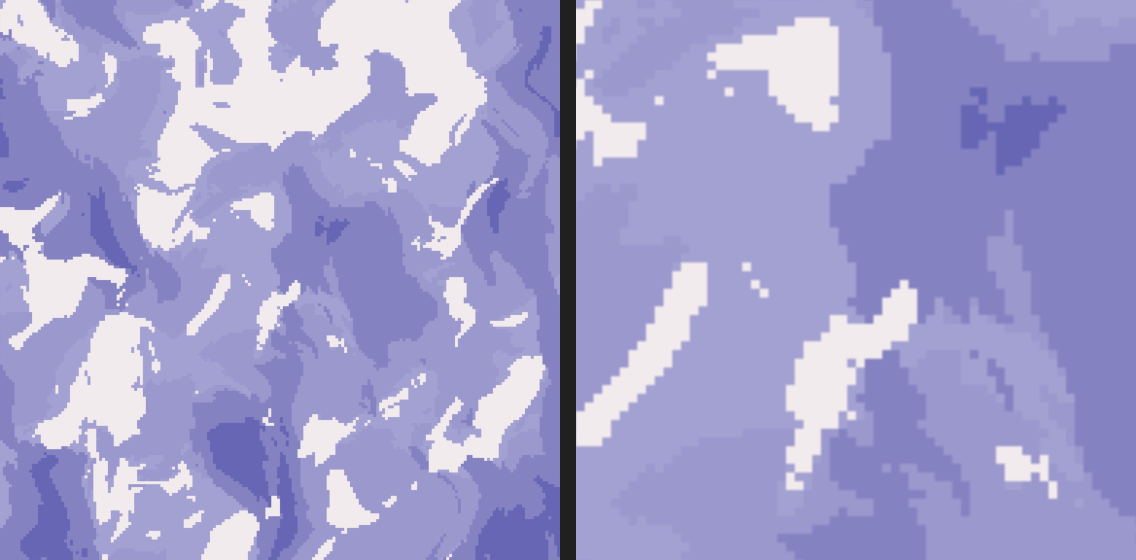
Left, the full canvas; right, a detail of the centre.
This texture is drawn by a Shadertoy shader. Its source:

```glsl
const float CELLS = 192.0;          // colour cells along the canvas height
const float NOISE_DEVIATION = 0.212; // standard deviation of one noise octave

const vec3 CREAM      = vec3(0.95, 0.92, 0.93);
const vec3 PALE_LILAC = vec3(0.64, 0.63, 0.825);
const vec3 LILAC      = vec3(0.605, 0.595, 0.805);
const vec3 VIOLET     = vec3(0.52, 0.51, 0.76);
const vec3 INDIGO     = vec3(0.40, 0.40, 0.71);

float hash(vec2 p) {
    vec3 q = fract(p.xyx * 0.1031);
    q += dot(q, q.yzx + 33.33);
    return fract((q.x + q.y) * q.z);
}

mat2 rotation(float angle) {
    float c = cos(angle), s = sin(angle);
    return mat2(c, s, -s, c);
}

// Gradient noise, centred on zero
float slope(vec2 corner, vec2 offset) {
    float angle = 6.2832 * hash(corner);
    return dot(vec2(cos(angle), sin(angle)), offset);
}

float noise(vec2 p) {
    vec2 i = floor(p), f = fract(p);
    vec2 w = f * f * (3.0 - 2.0 * f);
    vec2 e = vec2(1.0, 0.0);
    return mix(mix(slope(i, f), slope(i + e.xy, f - e.xy), w.x),
               mix(slope(i + e.yx, f - e.yx), slope(i + e.xx, f - e.xx), w.x), w.y);
}

// Layered noise scaled to unit variance
float fbm(vec2 p, int octaves, float gain) {
    float sum = 0.0, power = 0.0, amplitude = 1.0;
    mat2 turn = 2.0 * rotation(0.35);
    for (int i = 0; i < octaves; i++) {
        sum += amplitude * noise(p);
        power += amplitude * amplitude;
        amplitude *= gain;
        p = turn * p + 17.3;
    }
    return sum / (NOISE_DEVIATION * sqrt(power));
}

// Coordinates stretched along a tilted axis; frequency is (along, across)
vec2 grain(vec2 p, float angle, vec2 frequency) {
    return rotation(-angle) * p * frequency;
}

vec2 warp(vec2 p, float frequency, float amount) {
    vec2 q = p * frequency;
    return p + amount * vec2(noise(q + 3.7), noise(q + 41.2));
}

// Zero-mean, unit-variance crests for thin arms
float crests(vec2 p) {
    return (0.8 - abs(fbm(p, 4, 0.5))) / 0.6;
}

vec3 cellColor(vec2 p) {
    vec2 q = warp(p, 8.0, 0.08);

    // Steep shadow bands
    float shade = fbm(grain(q, 1.78, vec2(2.1, 5.2)) + 11.0, 6, 0.54);

    // Slanted bare flakes, kept away from the shadows
    float flake = 0.8 * fbm(grain(q, 0.9, vec2(5.4, 8.2)) + 57.0, 5, 0.55)
                + 0.6 * crests(grain(q, 0.75, vec2(4.2, 7.0)) + 83.0);
    float bare = 0.8 * flake - 0.6 * shade;

    // Faint wash between the two lilacs
    float wash = 0.6 * bare + 0.8 * fbm(grain(q, 0.4, vec2(4.0, 7.0)) + 129.0, 5, 0.5);

    vec3 color = wash > 0.15 ? PALE_LILAC : LILAC;
    color = shade > 0.41 ? VIOLET : color;
    color = shade > 1.57 ? INDIGO : color;
    return bare > 0.88 ? CREAM : color;
}

void mainImage(out vec4 fragColor, in vec2 fragCoord) {
    vec2 grid = fragCoord / iResolution.y * CELLS - 0.5;
    vec2 base = floor(grid);
    vec2 blend = smoothstep(0.25, 0.75, fract(grid));

    // Soft blend of the four nearest cells
    vec3 color = vec3(0.0);
    for (int y = 0; y < 2; y++) {
        for (int x = 0; x < 2; x++) {
            vec2 corner = vec2(x, y);
            vec2 weight = mix(1.0 - blend, blend, corner);
            color += weight.x * weight.y * cellColor((base + corner + 0.5) / CELLS);
        }
    }
    fragColor = vec4(color, 1.0);
}
```
